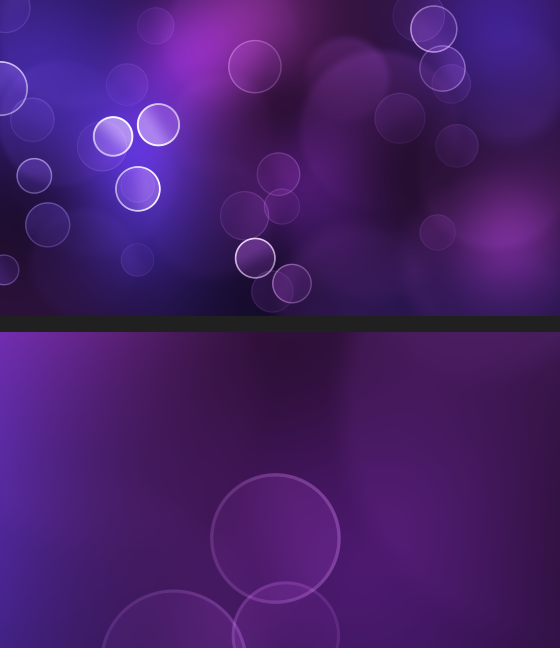
Top, the full canvas; bottom, a detail of the centre.
A WebGL 2 fragment shader for this background:

```glsl
#version 300 es
precision highp float;

uniform vec2 u_resolution;
out vec4 fragColor;

const vec3 INDIGO = vec3(0.13, 0.07, 0.27);
const vec3 MAROON = vec3(0.20, 0.07, 0.22);
const vec3 VIOLET = vec3(0.40, 0.24, 0.95);
const vec3 ORCHID = vec3(0.58, 0.21, 0.76);
const vec3 PALE = vec3(0.72, 0.65, 0.93);
const int SOFT_COUNT = 15;
const int SHARP_COUNT = 28;

float hash(float n, float salt) {
    return fract(sin(n * 12.9898 + salt * 78.233) * 4375.85);
}

vec2 hash2(float n, float salt) {
    return vec2(hash(n, salt), hash(n, salt + 3.7));
}

// Evenly spread points in the unit square
vec2 spread(float n, vec2 start) {
    return fract(start + n * vec2(0.7549, 0.5698));
}

float glow(vec2 p, vec2 centre, float radius) {
    vec2 q = (p - centre) / radius;
    return exp(-dot(q, q));
}

vec3 screenBlend(vec3 base, vec3 light) {
    return base + clamp(light, 0.0, 1.0) * (1.0 - base);
}

// 0 in the cool blue regions, 1 in the warm pink ones
float warmth(vec2 p) {
    return smoothstep(0.3, 0.85, p.x) * (1.0 - 0.75 * glow(p, vec2(1.6, 0.85), 0.4));
}

vec3 tintAt(vec2 p) {
    return mix(VIOLET, ORCHID, warmth(p));
}

vec3 backdrop(vec2 p) {
    vec3 color = mix(INDIGO, MAROON, warmth(p) * smoothstep(0.0, 0.5, p.y));
    color = mix(color, MAROON, 0.7 * glow(p, vec2(0.0, 0.0), 0.4));
    color += vec3(0.09, 0.06, 0.30) * glow(p, vec2(0.12, 0.78), 0.28);
    color += vec3(0.20, 0.11, 0.48) * glow(p, vec2(0.44, 0.54), 0.21);
    color += vec3(0.06, 0.05, 0.24) * glow(p, vec2(0.46, 0.28), 0.22);
    color += vec3(0.29, 0.07, 0.38) * glow(p, vec2(0.60, 0.82), 0.18);
    color += vec3(0.24, 0.08, 0.26) * glow(p, vec2(0.80, 0.95), 0.20);
    color += vec3(0.12, 0.03, 0.24) * glow(p, vec2(1.00, 0.42), 0.22);
    color += vec3(0.26, 0.08, 0.29) * glow(p, vec2(1.60, 0.24), 0.18);
    color += vec3(0.10, 0.06, 0.31) * glow(p, vec2(1.58, 0.92), 0.25);
    return color;
}

// Dim regions between the lights
float shadow(vec2 p) {
    float dim = 0.42 * glow(p, vec2(1.30, 0.46), 0.24);
    dim += 0.30 * glow(p, vec2(0.88, 0.66), 0.13);
    dim += 0.38 * glow(p, vec2(0.85, 0.04), 0.26);
    dim += 0.30 * glow(p, vec2(0.08, 0.30), 0.22);
    return 1.0 - dim;
}

// Broad blurred disc, a little denser towards one side
float softDisc(vec2 q, float radius, float blur, vec2 side) {
    float cover = 1.0 - smoothstep(radius - blur, radius + blur, length(q));
    return cover * (0.65 + 0.5 * dot(q, side) / radius);
}

// Crisp disc with a shaded fill and a thin bright rim
vec3 sharpDisc(vec3 color, vec2 q, float radius, float strength, vec3 tint, vec2 side, float pixel) {
    float edge = length(q) - radius;
    float inside = 1.0 - smoothstep(-pixel, pixel, edge);
    float slope = dot(q, side) / radius;
    float shade = mix(0.55, 1.1, smoothstep(-0.6, 0.5, slope));
    vec3 fill = mix(tint, PALE, strength * strength * shade);
    color = screenBlend(color, fill * inside * shade * (0.13 + 0.62 * strength));

    float halfWidth = mix(0.0012, 0.0028, sqrt(strength));
    float rim = 1.0 - smoothstep(halfWidth - 0.5 * pixel, halfWidth + 0.7 * pixel, abs(edge + halfWidth));
    float lit = min(0.16 + 1.9 * strength, 1.0) * (0.78 + 0.22 * slope);
    vec3 rimColor = mix(tint, vec3(1.0), min(0.2 + 1.4 * strength, 0.95));
    return screenBlend(color, rimColor * rim * lit);
}

void main() {
    vec2 p = gl_FragCoord.xy / u_resolution.y;
    float width = u_resolution.x / u_resolution.y;
    float pixel = 1.0 / u_resolution.y;
    vec3 color = backdrop(p);

    // Out of focus lights
    for (int i = 0; i < SOFT_COUNT; i++) {
        float n = float(i);
        vec2 centre = spread(n, vec2(0.11, 0.61)) * vec2(width, 1.0);
        float radius = mix(0.12, 0.27, hash(n, 1.0));
        float blur = mix(0.01, 0.045, hash(n, 2.0));
        float angle = 6.2832 * hash(n, 5.0);
        float amount = mix(0.05, 0.23, hash(n, 6.0));
        float cover = softDisc(p - centre, radius, blur, vec2(cos(angle), sin(angle)));
        color = screenBlend(color, tintAt(centre) * cover * amount);
    }
    color *= shadow(p);

    // Focused lights, some in overlapping pairs, denser and brighter on the left
    for (int i = 0; i < SHARP_COUNT; i++) {
        float n = float(i);
        vec2 anchor = spread(floor(n * 0.75), vec2(0.27, 0.52));
        vec2 centre = vec2(width * pow(anchor.x, 1.3), mix(0.05, 0.97, anchor.y));
        centre += 0.16 * (hash2(n, 8.0) - 0.5);
        float radius = mix(0.047, 0.087, hash(n, 11.0));
        float angle = 6.2832 * hash(n, 13.0);
        float strength = pow(fract(0.35 + n * 0.618), 3.5);
        strength *= mix(1.0, 0.4, smoothstep(0.6, 1.2, centre.x));
        color = sharpDisc(color, p - centre, radius, strength, tintAt(centre),
                          vec2(cos(angle), sin(angle)), pixel);
    }

    fragColor = vec4(color, 1.0);
}
```
